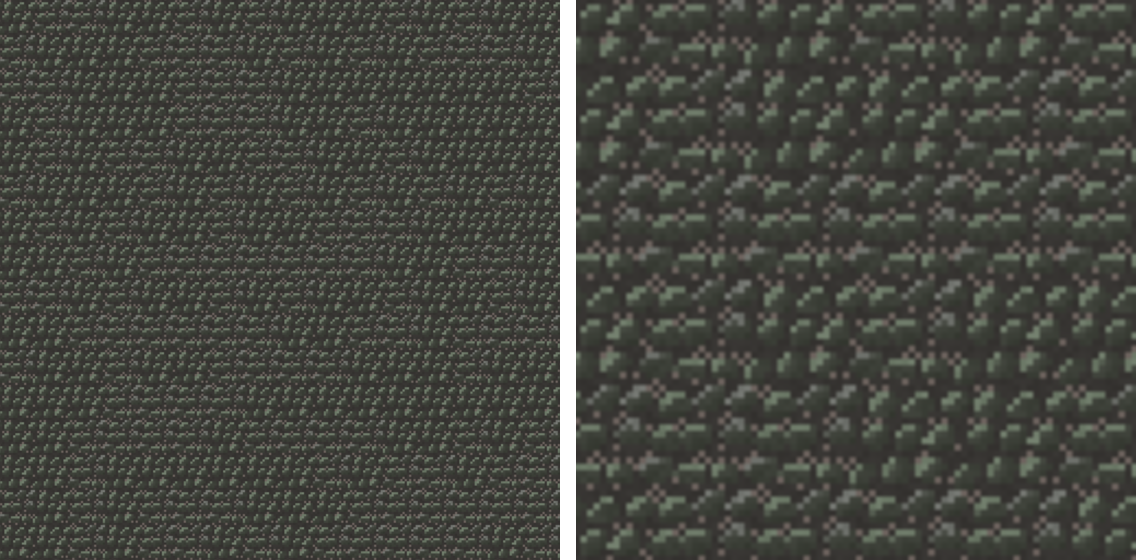
Left: the whole. Right: its middle third, enlarged.
Reproduce this texture procedurally as a WebGL 2 fragment shader.

```glsl
#version 300 es
precision highp float;
precision highp int;
// Dark mossy cobbles: small tilted stones in rows, lit along their upper rims.
// Two 3 by 3 stone patterns are dealt at random over 16 by 16 wrapping blocks,
// evaluated on a coarse grid of 256 grains and softly blended between grains.

uniform vec2 u_resolution;
out vec4 fragColor;

// Integer hash giving two values from 0 to 1
vec2 hash2(vec2 p) {
    uvec2 v = uvec2(ivec2(p)) * 1664525u + 1013904223u;
    v.x += v.y * 1664525u;
    v.y += v.x * 1664525u;
    v ^= v >> 16u;
    v.x += v.y * 1664525u;
    v.y += v.x * 1664525u;
    v ^= v >> 16u;
    return vec2(v & 65535u) / 65535.0;
}

// 0 for level blocks, 1 for slanted ones
float slantOf(vec2 block) {
    return step(0.5, hash2(mod(block, 16.0) + 31.0).x);
}

// Dark soil with warm specks on a checker
vec3 soil(vec2 grain, vec2 rough) {
    float speck = step(0.72, rough.x) * mod(grain.x + grain.y, 2.0);
    vec3 earth = vec3(0.195, 0.186, 0.176) + 0.03 * rough.y;
    return mix(earth, vec3(0.43, 0.39, 0.37), speck);
}

vec3 grainColour(vec2 grain) {
    vec2 p = (grain + 0.5) * 3.0 / 16.0;
    vec2 home = floor(p);
    float nearest = 1.0;

    // Roughness repeats in every block of one kind
    float kind = slantOf(floor((home + 0.5) / 3.0));
    vec2 rough = hash2(mod(grain, 16.0) + 50.0 + 40.0 * kind);
    vec3 colour = soil(grain, rough);

    for (int y = -1; y <= 1; y++) {
        for (int x = -1; x <= 1; x++) {
            vec2 cell = home + vec2(x, y);
            vec2 block = floor((cell + 0.5) / 3.0);
            float slant = slantOf(block);
            vec2 place = cell - 3.0 * block;
            vec2 seed = place + 7.0 + 12.0 * slant;
            vec2 h = hash2(seed);
            vec2 k = hash2(seed + 100.0);

            // Tilted ellipse in staggered rows, slightly jittered
            vec2 d = p - cell - 0.5 - (h - 0.5) * vec2(0.2, 0.26);
            d.x -= 0.3 * (place.y - 1.0);
            float tilt = mix(0.3, 0.7, slant) + 0.5 * (k.x - 0.5);
            float c = cos(tilt), s = sin(tilt);
            vec2 radius = vec2(0.48, 0.36) * mix(0.9, 1.08, k.y);
            vec2 q = vec2(c * d.x + s * d.y, c * d.y - s * d.x) / radius;
            float r = length(q);

            if (r < nearest) {
                nearest = r;
                // Mossy body, fading downwards, under a pale broken rim
                float light = dot(q, vec2(-0.2, 0.98));
                vec3 body = vec3(0.243, 0.257, 0.226) + 0.035 * light;
                body += 0.04 * (rough.x - 0.5);
                vec3 rim = mix(vec3(0.43, 0.48, 0.41),
                               vec3(0.44, 0.45, 0.43), step(0.78, h.y));
                rim += 0.06 * (rough.y - 0.5);
                float edge = light + 0.3 * (rough.x - 0.5);
                colour = mix(body, rim, smoothstep(0.32, 0.44, edge));
            }
        }
    }
    return colour;
}

void main() {
    // Blend the four surrounding grains
    vec2 g = gl_FragCoord.xy / u_resolution * 256.0 - 0.5;
    vec2 base = floor(g);
    vec2 f = smoothstep(0.06, 0.94, g - base);
    vec3 colour = vec3(0.0);
    for (int y = 0; y <= 1; y++) {
        for (int x = 0; x <= 1; x++) {
            vec2 corner = vec2(x, y);
            vec2 w = mix(1.0 - f, f, corner);
            colour += w.x * w.y * grainColour(mod(base + corner, 256.0));
        }
    }
    fragColor = vec4(colour, 1.0);
}
```
